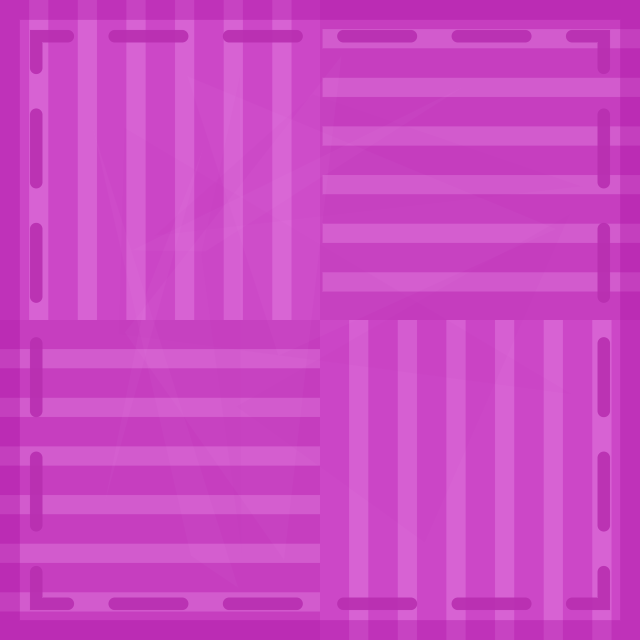
A three.js fragment shader for this pattern:

```glsl
varying vec2 vUv;

const float SOFT = 0.001;
const float STRIPES = 6.0;
const float FACETS = 9.0;

const vec3 ORCHID = vec3(0.80, 0.28, 0.78);
const vec3 DEEP_ORCHID = vec3(0.775, 0.245, 0.75);
const vec3 PALE = vec3(1.0, 0.75, 1.0);
const vec3 SHADE = vec3(0.65, 0.02, 0.62);
const vec3 THREAD = vec3(0.72, 0.18, 0.69);

float fill(float d) {
  return 1.0 - smoothstep(-SOFT, SOFT, d);
}

vec2 hash2(float n) {
  return fract(sin(vec2(n * 12.99, n * 78.23) + 1.7) * 4375.85);
}

// Signed distance to the line through a and b, positive on its left
float sideOf(vec2 p, vec2 a, vec2 b) {
  vec2 along = normalize(b - a);
  return along.x * (p.y - a.y) - along.y * (p.x - a.x);
}

float triangle(vec2 p, vec2 a, vec2 b, vec2 c) {
  float turn = sign(sideOf(c, a, b));
  vec3 sides = turn * vec3(sideOf(p, a, b), sideOf(p, b, c), sideOf(p, c, a));
  return -min(sides.x, min(sides.y, sides.z));
}

// Evenly spaced bars across one quadrant, x from 0 to 1
float stripes(float x, float first, float period, float halfWidth) {
  float i = clamp(floor((x - first) / period + 0.5), 0.0, STRIPES - 1.0);
  return abs(x - first - i * period) - halfWidth;
}

// Round-ended dashes along a square, mirrored about its centre
float stitches(vec2 p, float inset, float period, float halfLength, float radius) {
  vec2 q = abs(p);
  float across = max(q.x, q.y) - inset;
  float along = abs(mod(min(q.x, q.y), period) - 0.5 * period);
  return length(vec2(max(along - halfLength, 0.0), across)) - radius;
}

// Faint overlapping shards, alternately light and dark
vec3 addFacets(vec3 color, vec2 p) {
  for (float i = 0.0; i < FACETS; i++) {
    vec2 a = mix(vec2(0.08), vec2(0.92), hash2(i * 3.0 + 1.0));
    vec2 b = mix(vec2(0.08), vec2(0.92), hash2(i * 3.0 + 2.0));
    vec2 c = mix(vec2(0.08), vec2(0.92), hash2(i * 3.0 + 3.0));
    vec3 tint = mod(i, 2.0) < 0.5 ? PALE : SHADE;
    color = mix(color, tint, 0.03 * fill(triangle(p, a, b, c)));
  }
  return color;
}

void main() {
  vec2 p = vec2(vUv.x, 1.0 - vUv.y);
  vec2 centred = p - 0.5;
  vec2 quadrant = step(0.5, p);
  vec2 local = p * 2.0 - quadrant;

  // Woven quadrants, with a narrow gap before the upper right bars
  bool horizontal = quadrant.x != quadrant.y;
  vec3 color = horizontal ? DEEP_ORCHID : ORCHID;
  float bar = stripes(horizontal ? local.y : local.x, 0.121, 0.152, 0.03) * 0.5;
  float gap = horizontal && quadrant.x > 0.5 ? 0.504 - p.x : -1.0;
  color = mix(color, PALE, 0.22 * fill(max(bar, gap)));

  color = addFacets(color, p);

  // Darker rim
  float rim = 0.469 - max(abs(centred.x), abs(centred.y));
  color = mix(color, SHADE, 0.33 * fill(rim));

  // Stitched seam
  float seam = stitches(centred, 0.4434, 0.1787, 0.0527, 0.0098);
  color = mix(color, THREAD, 0.9 * fill(seam));

  gl_FragColor = vec4(color, 1.0);
}
```
